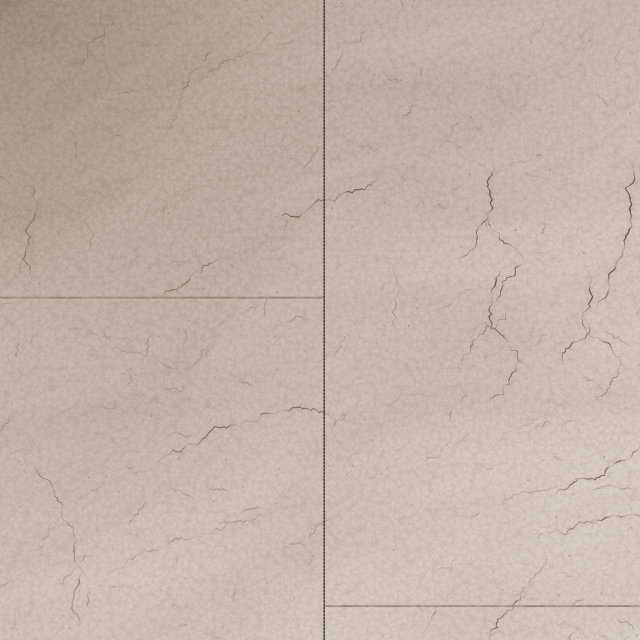
A three.js fragment shader for this texture:

```glsl
// Beige marble wall: two columns of tall slabs with staggered joints.
// Layered sines make the clouds, cellular noise the grain and pits, and
// bent, jagged line segments make the cracks and scattered hairlines.
varying vec2 vUv;

const vec3 STONE_DARK = vec3(0.570, 0.505, 0.440);
const vec3 STONE_LIGHT = vec3(0.870, 0.825, 0.775);
const vec3 CRACK_COLOR = vec3(0.42, 0.355, 0.285);
const vec3 JOINT_COLOR = vec3(0.52, 0.45, 0.38);
const vec3 SEAM_COLOR = vec3(0.25, 0.215, 0.18);
const float SEAM_X = 0.5065;       // vertical seam between columns
const float LEFT_JOINT_Y = 0.535;  // horizontal joint of each column
const float RIGHT_JOINT_Y = 0.053;
const float SEAM_DASH = 0.0054;
const float LINE_SOFT = 0.0019;
const float GRAIN_CELLS = 210.0;
const float GRAIN_DEPTH = 0.15;
const float PIT_CELLS = 48.0;

float hash(vec2 p) {
  return fract(sin(dot(p, vec2(127.1, 311.7))) * 43758.54);
}

vec2 hash2(vec2 p) {
  return vec2(hash(p), hash(p + 37.3));
}

// Straight-sided wander, so that cracks turn at corners
float zigzag(float s, float seed) {
  float i = floor(s);
  return mix(hash(vec2(i, seed)), hash(vec2(i + 1.0, seed)), s - i) - 0.5;
}

// Nearest cell point: x is its distance, y its random value
vec2 cellular(vec2 p) {
  vec2 nearest = vec2(9.0, 0.0);
  for (int j = -1; j <= 1; j++)
    for (int i = -1; i <= 1; i++) {
      vec2 cell = floor(p) + vec2(float(i), float(j));
      float d = length(cell + hash2(cell) - p);
      if (d < nearest.x) nearest = vec2(d, hash(cell + 71.0));
    }
  return nearest;
}

// Crack from a to b, arched by bend, broken and tapered along its length
float crack(vec2 p, vec2 a, vec2 b, float bend, float strength) {
  float len = length(b - a);
  vec2 along = (b - a) / len;
  float s = dot(p - a, along);
  float u = s / len;
  if (u < 0.0 || u > 1.0) return 0.0;
  float seed = floor(a.x * 911.0 + a.y * 577.0);
  float path = bend * 4.0 * u * (1.0 - u) + 0.016 * zigzag(s * 36.0, seed)
    + 0.009 * zigzag(s * 110.0, seed + 5.0) + 0.004 * zigzag(s * 260.0, seed + 7.0);
  float off = abs(dot(p - a, vec2(-along.y, along.x)) - path);
  float wear = 0.25 + 0.9 * smoothstep(-0.35, 0.35, zigzag(s * 75.0, seed + 9.0));
  float taper = smoothstep(0.0, 0.2, u) * smoothstep(1.0, 0.7, u);
  float core = 1.0 - smoothstep(0.0003, LINE_SOFT, off);
  float stain = 0.12 * exp(-off * 260.0);
  return strength * wear * taper * (core + stain);
}

// One short, mostly rising hairline in each grid cell
float hairlines(vec2 p, float cells, float strength) {
  float total = 0.0;
  for (int j = -1; j <= 1; j++)
    for (int i = -1; i <= 1; i++) {
      vec2 cell = floor(p * cells) + vec2(float(i), float(j));
      vec2 mid = (cell + hash2(cell + cells)) / cells;
      float angle = 0.5 + 2.2 * (hash(cell + 3.7) - 0.5);
      vec2 reach = vec2(cos(angle), sin(angle)) * mix(0.15, 0.6, hash(cell + 8.1)) / cells;
      float depth = strength * pow(hash(cell + 5.5), 2.0);
      total = max(total, crack(p, mid - reach, mid + reach, 0.05 / cells, depth));
    }
  return total;
}

// Knots with a stem, two branches and a tail on the right slab
float forkedCracks(vec2 p) {
  float c = 0.0;
  for (int i = 0; i < 3; i++) {
    float n = float(i);
    vec2 knot = vec2(0.763 + 0.155 * max(n - 1.0, 0.0), 0.655 - 0.163 * min(n, 1.0));
    c = max(c, crack(p, knot + vec2(0.012, 0.09), knot - vec2(0.0, 0.02), -0.006, 0.75));
    c = max(c, crack(p, knot + 0.008, knot + vec2(-0.05, -0.062), 0.0, 0.55));
    c = max(c, crack(p, knot + vec2(-0.008, 0.008), knot + vec2(0.06, -0.065), 0.0, 0.55));
    c = max(c, crack(p, knot + vec2(0.055, -0.052), knot + vec2(0.005, -0.13), 0.0, 0.6));
  }
  return c;
}

float mainCracks(vec2 p) {
  float c = crack(p, vec2(0.23, 0.265), vec2(0.59, 0.34), 0.045, 0.55);
  c = max(c, crack(p, vec2(0.04, 0.29), vec2(0.105, -0.02), 0.045, 0.5));
  c = max(c, crack(p, vec2(0.045, 0.73), vec2(0.04, 0.52), 0.005, 0.45));
  c = max(c, crack(p, vec2(0.41, 0.66), vec2(0.61, 0.72), -0.01, 0.65));
  c = max(c, crack(p, vec2(0.345, 0.93), vec2(0.262, 0.78), -0.01, 0.4));
  c = max(c, crack(p, vec2(0.24, 0.54), vec2(0.37, 0.62), -0.01, 0.5));
  c = max(c, crack(p, vec2(0.99, 0.76), vec2(0.92, 0.50), 0.02, 0.95));
  c = max(c, crack(p, vec2(0.86, 0.14), vec2(0.75, -0.02), 0.0, 0.8));
  c = max(c, crack(p, vec2(0.83, 0.15), vec2(1.05, 0.20), 0.01, 0.6));
  c = max(c, crack(p, vec2(0.86, 0.225), vec2(1.04, 0.33), -0.01, 0.6));
  return max(c, crack(p, vec2(0.15, 0.10), vec2(0.51, 0.22), 0.01, 0.25));
}

// Warped sines, drawn out along a shallow rising diagonal
float clouds(vec2 p) {
  vec2 q = vec2(5.0 * (p.x + 0.4 * p.y), 15.0 * (p.y - 0.4 * p.x));
  float sum = 0.0, amp = 0.5;
  for (int i = 0; i < 6; i++) {
    q += 0.7 * sin(q.yx * 1.3 + float(i) * 2.1);
    sum += amp * sin(q.x) * sin(q.y);
    q = mat2(1.6, 0.7, -0.7, 1.6) * q;
    amp *= 0.62;
  }
  return sum;
}

float line(float d, float halfWidth) {
  return 1.0 - smoothstep(halfWidth * 0.25, halfWidth, abs(d));
}

void main() {
  vec2 p = vUv;
  float right = step(SEAM_X, p.x);

  // Slab tone: shaded upper left corner, clouds and two sizes of grain
  float shade = exp(-2.8 * length(p - vec2(0.0, 1.0)));
  float tone = 0.70 + 0.12 * (p.x - 0.5) - 0.23 * (p.y - 0.5) - 0.50 * shade;
  tone += 0.015 * right + 0.09 * clouds(p);
  float grain = 1.0 - cellular(p * GRAIN_CELLS).x - cellular(p * GRAIN_CELLS * 0.47).x;
  tone += GRAIN_DEPTH * grain;
  vec3 color = mix(STONE_DARK, STONE_LIGHT, clamp(tone, 0.0, 1.0));

  // Pits and cracks
  vec2 pit = cellular(p * PIT_CELLS);
  float pits = 0.28 * smoothstep(0.86, 1.0, pit.y) * smoothstep(0.13, 0.02, pit.x);
  float cracks = max(mainCracks(p), forkedCracks(p));
  cracks = max(cracks, max(hairlines(p, 7.0, 0.32), hairlines(p + 0.31, 19.0, 0.28)));
  color = mix(color, CRACK_COLOR, clamp(max(cracks, pits), 0.0, 0.9));

  // Staggered joints and the dashed vertical seam
  float joint = line(p.y - mix(LEFT_JOINT_Y, RIGHT_JOINT_Y, right), 0.0024);
  color = mix(color, JOINT_COLOR, joint * (0.6 + 0.4 * zigzag(p.x * 150.0, 4.0)));
  float dash = 0.78 + 0.2 * sin(6.2832 * p.y / SEAM_DASH);
  color = mix(color, SEAM_COLOR, line(p.x - SEAM_X, 0.0018) * dash);

  gl_FragColor = vec4(color, 1.0);
}
```
